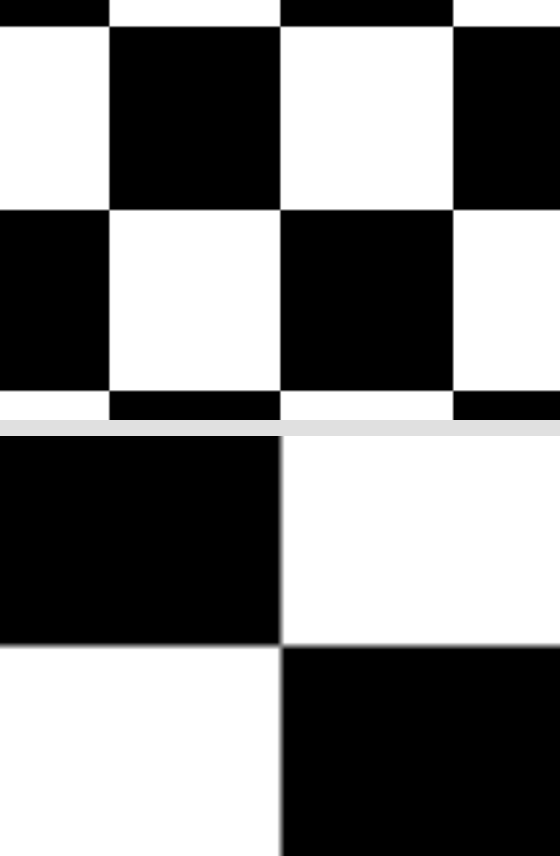
Top, the full canvas; bottom, a detail of the centre.
Write a Shadertoy shader that draws this pattern.

```glsl
// Black and white checkerboard of slightly tall cells, meeting at the canvas centre.
// Each axis is a square wave cut from a triangle wave with soft edges;
// the product of the two waves gives the checks.

// Signed distance to the nearest cell edge on each axis, alternating in sign.
vec2 edgeDistance(vec2 p, vec2 cellSize) {
    vec2 phase = mod(p / cellSize - 0.5, 2.0);
    return (abs(phase - 1.0) - 0.5) * cellSize;
}

void mainImage(out vec4 fragColor, in vec2 fragCoord) {
    // Centred coordinates in units of canvas height
    vec2 p = (fragCoord - 0.5 * iResolution.xy) / iResolution.y - vec2(0.0008, 0.0);

    // Cells are a touch larger to the right of and above the centre
    vec2 cellSize = vec2(0.4093, 0.4336) + vec2(0.0022, 0.003) * sign(p);

    // Soft square waves, never sharper than the pixel grid
    float softness = max(0.003, 0.75 / iResolution.y);
    vec2 wave = clamp(edgeDistance(p, cellSize) / softness, -1.0, 1.0);

    // Equal signs give white, opposite signs give black
    float check = 0.5 + 0.5 * wave.x * wave.y;
    fragColor = vec4(mix(vec3(0.0), vec3(1.0), check), 1.0);
}
```
